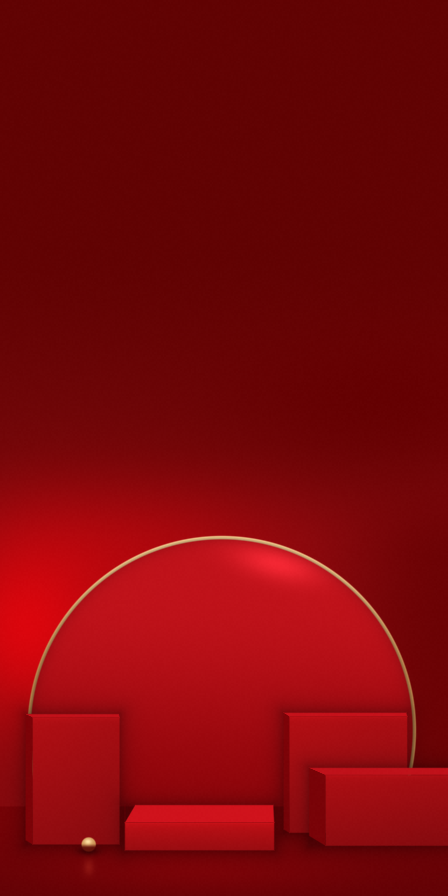
A Shadertoy shader for this background:

```glsl
// Red studio stage: a gold-rimmed disc on a glowing wall behind four box podiums.

// Layout: x spans 0..1 and y spans 0..2 from the lower left
const float FLOOR_Y = 0.200;
const vec2 DISC_CENTER = vec2(0.495, 0.370);
const float DISC_RADIUS = 0.430;
const float RIM_HALF_WIDTH = 0.0038;
const vec2 PEARL_CENTER = vec2(0.198, 0.115);
const float PEARL_RADIUS = 0.016;
const float GRAIN = 0.008;

// Palette
const vec3 WALL_TOP = vec3(0.380, 0.010, 0.010);
const vec3 WALL_MID = vec3(0.440, 0.025, 0.032);
const vec3 WALL_LOW = vec3(0.510, 0.035, 0.050);
const vec3 WALL_SHADE = vec3(0.390, 0.000, 0.004);
const vec3 GLOW_RED = vec3(0.900, 0.020, 0.050);
const vec3 DISC_TOP = vec3(0.750, 0.070, 0.100);
const vec3 DISC_LOW = vec3(0.560, 0.020, 0.040);
const vec3 HIGHLIGHT = vec3(1.000, 0.170, 0.220);
const vec3 FLOOR_RED = vec3(0.440, 0.008, 0.022);
const vec3 BOX_FRONT = vec3(0.690, 0.055, 0.075);
const vec3 BOX_TOP = vec3(0.790, 0.070, 0.105);
const vec3 BOX_SIDE = vec3(0.500, 0.012, 0.030);
const vec3 GOLD = vec3(0.800, 0.570, 0.330);
const vec3 PALE_GOLD = vec3(1.000, 0.880, 0.640);

float pixel; // width of one pixel in layout units

float hash(vec2 p) {
    vec3 q = fract(p.xyx * 0.1031);
    q += dot(q, q.yzx + 33.33);
    return fract((q.x + q.y) * q.z);
}

float inside(float d) { return smoothstep(pixel, -pixel, d); }

float glow(vec2 p, vec2 center, vec2 size) {
    vec2 q = (p - center) / size;
    return exp(-dot(q, q));
}

// Trapezoid: y = (bottom, top), left and right = x at (bottom, top)
float slab(vec2 p, vec2 y, vec2 left, vec2 right) {
    float t = clamp((p.y - y.x) / (y.y - y.x), 0.0, 1.0);
    float dx = max(mix(left.x, left.y, t) - p.x, p.x - mix(right.x, right.y, t));
    return inside(max(dx, max(y.x - p.y, p.y - y.y)));
}

// Box podium: x = (outer left, front left, right), y = (bottom, front top, back top)
void podium(inout vec3 color, vec2 p, vec3 x, vec3 y, float topInset, float light) {
    vec2 center = vec2(x.x + x.z, y.x + y.z) * 0.5;
    vec2 q = abs(p - center) - vec2(x.z - x.x, y.z - y.x) * 0.5;
    color *= 1.0 - 0.28 * exp(-length(max(q, 0.0)) / 0.018);

    float lean = x.y - x.x;
    float sideBase = y.x + 0.6 * max(x.y - p.x, 0.0);
    float side = slab(p, vec2(sideBase, y.z), vec2(x.x), vec2(x.y));
    color = mix(color, BOX_SIDE * light, side);

    float top = slab(p, y.yz, vec2(x.y, x.x + topInset), vec2(x.z, x.z - 0.002));
    color = mix(color, BOX_TOP * light, top);

    float height = clamp((p.y - y.x) / (y.y - y.x), 0.0, 1.0);
    vec3 front = BOX_FRONT * light * mix(0.84, 1.03, height);
    front += vec3(0.07, 0.01, 0.015) * exp(-abs(p.y - y.y) / 0.005);
    front *= 1.0 - 0.05 * smoothstep(x.y, x.z, p.x) * step(0.001, lean);
    color = mix(color, front, slab(p, y.xy, vec2(x.y), vec2(x.z)));
}

vec3 wall(vec2 p) {
    vec3 color = mix(WALL_MID, WALL_TOP, smoothstep(0.95, 1.45, p.y));
    color = mix(WALL_LOW, color, smoothstep(0.78, 1.02, p.y));
    color = mix(color, WALL_SHADE, 0.9 * glow(p, vec2(0.86, 1.11), vec2(0.36, 0.16)));
    color = mix(color, WALL_SHADE, 0.75 * smoothstep(0.65, 1.0, p.x) * smoothstep(1.0, 0.75, p.y));
    color = mix(color, GLOW_RED, 0.40 * glow(p, vec2(0.32, 0.76), vec2(0.32, 0.16)));
    return mix(color, GLOW_RED, 0.88 * glow(p, vec2(0.06, 0.60), vec2(0.21, 0.22)));
}

void disc(inout vec3 color, vec2 p) {
    float d = length(p - DISC_CENTER) - DISC_RADIUS;
    vec3 face = mix(DISC_LOW, DISC_TOP, smoothstep(0.18, 0.68, p.y));
    vec2 q = p - vec2(0.620, 0.742);
    q.y += 0.22 * q.x;
    face = mix(face, HIGHLIGHT, 0.85 * glow(q, vec2(0.0), vec2(0.095, 0.036)));
    face *= 1.0 - 0.18 * exp(-abs(d) / 0.012);
    color = mix(color, face, inside(d));

    // Gold rim, brightest along its crest
    float crest = smoothstep(0.45, 0.80, p.y);
    vec3 metal = mix(GOLD * 0.85, PALE_GOLD, crest * 0.65);
    metal *= 0.82 + 0.25 * smoothstep(-RIM_HALF_WIDTH, RIM_HALF_WIDTH, d);
    color = mix(color, metal, inside(abs(d) - RIM_HALF_WIDTH));
}

void pearl(inout vec3 color, vec2 p) {
    vec2 q = (p - PEARL_CENTER) / PEARL_RADIUS;
    color *= 1.0 - 0.45 * glow(q, vec2(0.0, -0.9), vec2(1.5, 0.6));
    color += GOLD * 0.12 * glow(q, vec2(0.0, -3.2), vec2(0.7, 1.1));
    vec3 metal = mix(vec3(0.38, 0.07, 0.04), GOLD, smoothstep(-0.5, 0.2, q.y));
    metal = mix(metal, PALE_GOLD, glow(q, vec2(-0.1, 0.4), vec2(0.55, 0.4)));
    color = mix(color, metal, inside((length(q) - 1.0) * PEARL_RADIUS));
}

void mainImage(out vec4 fragColor, in vec2 fragCoord) {
    vec2 p = fragCoord / iResolution.xy * vec2(1.0, 2.0);
    pixel = 1.0 / iResolution.x;

    vec3 color = wall(p);
    disc(color, p);

    // Floor with a soft sheen below the podiums
    vec3 ground = FLOOR_RED * mix(0.88, 1.05, smoothstep(0.0, FLOOR_Y, p.y));
    ground += vec3(0.09, 0.005, 0.01) * glow(p, vec2(0.45, 0.06), vec2(0.35, 0.06));
    color = mix(color, ground, inside(p.y - FLOOR_Y));

    podium(color, p, vec3(0.057, 0.073, 0.267), vec3(0.115, 0.399, 0.406), 0.0, 0.97);
    podium(color, p, vec3(0.633, 0.646, 0.909), vec3(0.141, 0.401, 0.409), 0.0, 0.98);
    podium(color, p, vec3(0.690, 0.727, 1.010), vec3(0.112, 0.270, 0.286), 0.0, 0.95);
    podium(color, p, vec3(0.279, 0.279, 0.612), vec3(0.102, 0.164, 0.203), 0.023, 1.03);
    pearl(color, p);

    color += (hash(floor(p * 256.0)) - 0.5) * GRAIN;
    fragColor = vec4(clamp(color, 0.0, 1.0), 1.0);
}
```
